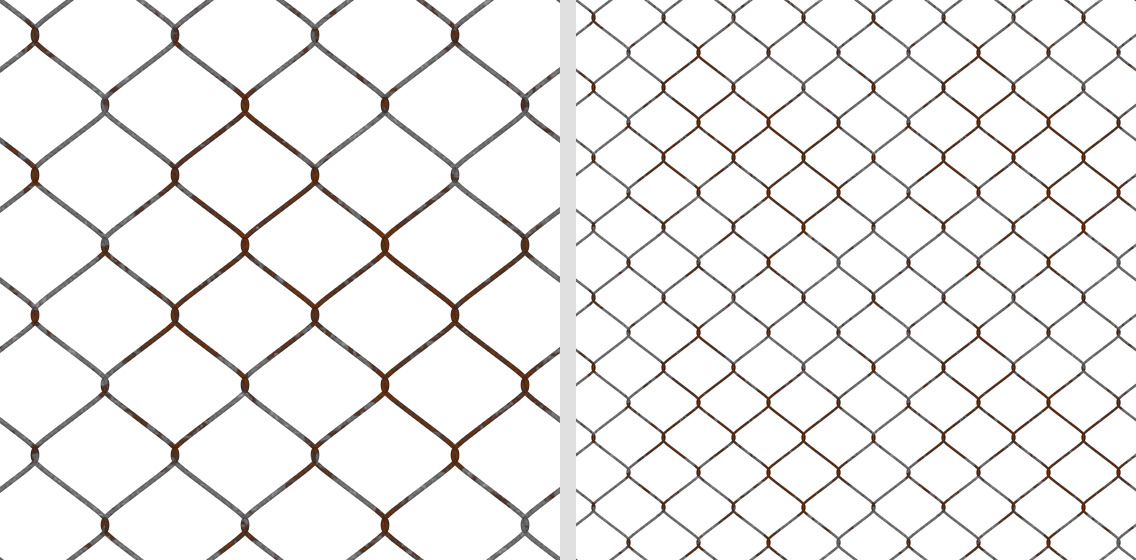
Left, the tile; right, the same tile 2 across and 2 down.
Reproduce this pattern procedurally as a WebGL 1 fragment shader.

```glsl
precision highp float;
// Rusty chain-link fence on white: four by four repeats of a staggered knot lattice.
// Symmetry folds the plane onto one knot and one bent wire; distances draw both,
// and layers of wrapping value noise spread rust, grime and bare steel over them.

uniform vec2 u_resolution;

const float REPEATS = 4.0;
const float WIRE_RADIUS = 0.0175;
const vec2 KNOT_RADII = vec2(0.031, 0.060);

const vec3 STEEL = vec3(0.41, 0.41, 0.415);
const vec3 PALE_STEEL = vec3(0.53, 0.53, 0.54);
const vec3 BROWN = vec3(0.29, 0.205, 0.17);
const vec3 ORANGE_RUST = vec3(0.37, 0.185, 0.08);

float hash(vec2 cell) {
  return fract(sin(dot(cell, vec2(127.1, 311.7))) * 43758.5453);
}

// Value noise that wraps after a whole number of lattice cells.
float wrapNoise(vec2 uv, float period, float seed) {
  vec2 p = uv * period;
  vec2 i = floor(p);
  vec2 f = fract(p);
  f = f * f * (3.0 - 2.0 * f);
  vec2 lo = mod(i, period) + seed;
  vec2 hi = mod(i + 1.0, period) + seed;
  float bottom = mix(hash(lo), hash(vec2(hi.x, lo.y)), f.x);
  float top = mix(hash(vec2(lo.x, hi.y)), hash(hi), f.x);
  return mix(bottom, top, f.y);
}

// Offset from the nearest knot; knots sit on a staggered lattice.
vec2 knotOffset(vec2 cell) {
  vec2 p = fract(cell - vec2(0.25, 0.75) + 0.5) - 0.5;
  if (abs(p.x) + abs(p.y) > 0.5) p -= 0.5 * (step(0.0, p) * 2.0 - 1.0);
  return p;
}

// Signed distance from the centre line of a wire that steepens at the knot.
float wireOffset(vec2 a) {
  float bend = 0.012 * exp(-a.x / 0.03);
  float slope = 0.76 + bend / 0.03;
  return (a.y - (0.06 + 0.76 * a.x - bend)) / sqrt(1.0 + slope * slope);
}

float ellipseDistance(vec2 p, vec2 radii) {
  float k = length(p / radii);
  return k * (k - 1.0) / max(length(p / (radii * radii)), 0.001);
}

float coverage(float dist, float pixel) {
  return clamp(0.5 - dist / pixel, 0.0, 1.0);
}

// Weathered metal: rust gathers in broad areas, in patches and around knots.
vec3 metalColor(vec2 uv, float nearKnot) {
  float broad = wrapNoise(uv, 7.0, 3.0);
  float patches = wrapNoise(uv, 44.0, 17.0);
  float flecks = wrapNoise(uv, 150.0, 41.0);
  float grain = wrapNoise(uv, 320.0, 67.0);
  float wear = 0.45 * broad + 0.33 * patches + 0.22 * flecks + 0.19 * nearKnot;
  float rust = smoothstep(0.47, 0.58, wear);
  float orange = smoothstep(0.56, 0.74, wear + 0.15 * (grain - 0.5));
  vec3 steel = mix(STEEL, PALE_STEEL, smoothstep(0.6, 0.95, flecks));
  vec3 color = mix(steel, mix(BROWN, ORANGE_RUST, orange), rust);
  return color * (0.86 + 0.28 * grain);
}

void main() {
  vec2 uv = gl_FragCoord.xy / u_resolution;
  float pixel = REPEATS / min(u_resolution.x, u_resolution.y);
  vec2 p = knotOffset(uv * REPEATS);
  vec2 a = abs(p);

  float wire = wireOffset(a);
  float wireMask = coverage(abs(wire) - WIRE_RADIUS, pixel);
  float knotMask = coverage(ellipseDistance(p, KNOT_RADII), pixel);

  // Round shading: dark rims, a little more light from above.
  float side = clamp(wire / WIRE_RADIUS, -1.0, 1.0) * (p.y < 0.0 ? -1.0 : 1.0);
  float wireShade = 1.08 - 0.3 * side * side + 0.07 * side;

  // The knot darkens at its rim and along the crease between its two wires.
  float rim = smoothstep(0.5, 1.0, length(p / KNOT_RADII));
  float crease = 1.0 - smoothstep(0.002, 0.009, abs(p.x + 0.25 * p.y));
  float knotShade = 1.03 - 0.28 * rim - 0.14 * crease;

  float nearKnot = exp(-dot(p, p) / 0.009);
  vec3 metal = metalColor(uv, nearKnot) * mix(wireShade, knotShade, knotMask);
  gl_FragColor = vec4(mix(vec3(1.0), metal, max(wireMask, knotMask)), 1.0);
}
```
